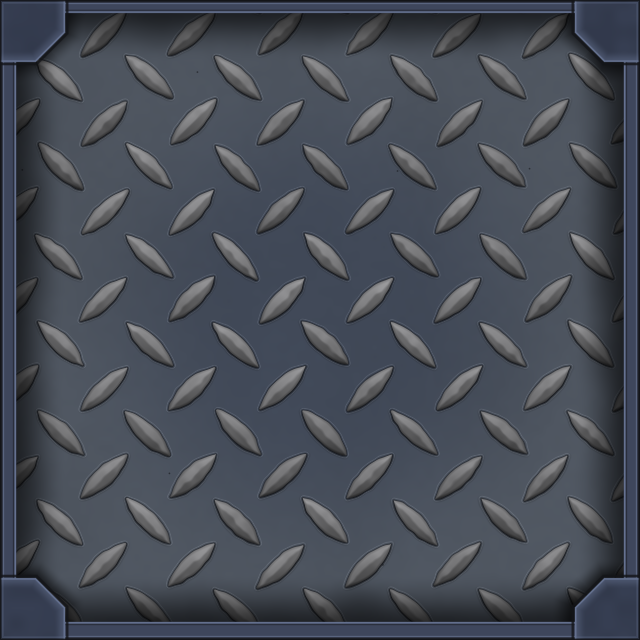
This texture is drawn by a Shadertoy shader. Its source:

```glsl
const float PITCH = 0.1385;
const vec2 LUG_ORIGIN = vec2(0.1625, 0.1163);
const vec2 CORNER_SIZE = vec2(0.102, 0.097);
const vec3 PLATE_BLUE = vec3(0.247, 0.278, 0.335);
const vec3 PLATE_GREY = vec3(0.305, 0.332, 0.372);
const vec3 FRAME_FILL = vec3(0.245, 0.275, 0.360);
const vec3 FRAME_LIGHT = vec3(0.400, 0.450, 0.570);
const vec3 CORNER_FILL = vec3(0.205, 0.235, 0.310);
const vec3 DARK = vec3(0.075, 0.080, 0.095);

float hash(vec2 p) {
    vec3 q = fract(vec3(p.xyx) * 0.1031);
    q += dot(q, q.yzx + 33.33);
    return fract((q.x + q.y) * q.z);
}

float noise(vec2 p) {
    vec2 i = floor(p), f = fract(p);
    f = f * f * (3.0 - 2.0 * f);
    return mix(mix(hash(i), hash(i + vec2(1, 0)), f.x),
               mix(hash(i + vec2(0, 1)), hash(i + vec2(1, 1)), f.x), f.y);
}

float fill(float d, float px) {
    return 1.0 - smoothstep(-px, px, d);
}

float stroke(float d, float halfWidth, float px) {
    return fill(abs(d) - halfWidth, px);
}

// Lens with its tips on the x axis
float lensDistance(vec2 p, float halfLength, float halfWidth) {
    p = abs(p);
    float offset = (halfLength * halfLength - halfWidth * halfWidth) / (2.0 * halfWidth);
    if ((p.x - halfLength) * offset > p.y * halfLength)
        return length(p - vec2(halfLength, 0.0));
    return length(p + vec2(0.0, offset)) - offset - halfWidth;
}

// Square with one chamfered tip, measured from the canvas corner
float cornerDistance(vec2 c, vec2 size, float chamfer) {
    return max(max(c.x - size.x, c.y - size.y), (c.x + c.y - chamfer) * 0.7071);
}

// One family of raised lugs; slant is 1 for rising, -1 for falling
vec3 addLugs(vec3 base, vec2 uv, vec2 origin, float slant, float px) {
    vec2 grid = (uv - origin) / PITCH;
    vec2 id = floor(grid + 0.5);
    vec2 seed = id + 40.0 + 17.0 * slant;
    vec2 jitter = vec2(hash(seed), hash(seed + 7.3)) - 0.5;
    vec2 p = (grid - id) * PITCH - jitter * 0.005;

    float angle = slant * (0.775 + 0.08 * (hash(seed + 3.1) - 0.5));
    vec2 axis = vec2(cos(angle), sin(angle));
    vec2 q = vec2(dot(p, axis), dot(p, vec2(-axis.y, axis.x)));
    float wobble = noise(q * 85.0 + seed * 9.7) - 0.5;
    float width = 0.0120 + 0.0016 * hash(seed + 5.7);
    float d = lensDistance(q, 0.0475, width) - 0.0017 + wobble * 0.0023;

    // Two facets meet at a ridge, and the lower end falls into shade
    float ridge = q.y + wobble * 0.004 + 0.001;
    float facet = smoothstep(-0.0025, 0.0025, ridge);
    float tone = mix(0.37, 0.49, facet) + p.y * 2.7;
    tone += 0.06 * (hash(seed + 11.0) - 0.5) + 0.05 * wobble;
    tone -= 0.10 * smoothstep(-0.005, 0.0, d);
    vec3 lug = vec3(1.0, 1.0, 1.015) * max(tone, 0.14);

    float lowSide = smoothstep(0.005, -0.010, q.y);
    base *= 1.0 - 0.35 * lowSide * (1.0 - smoothstep(0.0, 0.007, d));
    base += 0.11 * stroke(d - 0.0032, 0.0003, px);
    base = mix(base, lug, fill(d, px));
    return mix(base, DARK, stroke(d - 0.0004, 0.0006, px) * mix(0.6, 0.95, lowSide));
}

// Rail around the plate; edge is the distance in from the canvas border
vec3 railColor(float edge, float inner, float px) {
    vec3 color = mix(DARK, FRAME_FILL, smoothstep(0.001, 0.006, edge));
    color = mix(color, FRAME_LIGHT, 0.75 * stroke(edge - 0.0055, 0.0008, px));
    color = mix(color, DARK, 0.55 * stroke(edge - inner + 0.0045, 0.0008, px));
    return mix(color, FRAME_LIGHT, stroke(edge - inner + 0.0015, 0.0012, px));
}

void mainImage(out vec4 fragColor, in vec2 fragCoord) {
    vec2 uv = fragCoord / iResolution.xy;
    float px = 0.8 / min(iResolution.x, iResolution.y);
    vec2 c = min(uv, 1.0 - uv);
    float edge = min(c.x, c.y);
    float inner = c.x < c.y ? 0.0255 : (uv.y > 0.5 ? 0.0205 : 0.0285);
    float depth = edge - inner;
    float corner = cornerDistance(c, CORNER_SIZE, 0.153);

    // Plate: blue centre, greyer margin, faint mottling
    float margin = smoothstep(0.12, 0.46, length(uv - 0.5));
    vec3 color = mix(PLATE_BLUE, PLATE_GREY, margin);
    color *= 0.97 + 0.06 * noise(uv * vec2(9.0, 5.0)) + 0.02 * noise(uv * 70.0);

    // Sparse pits
    vec2 pitCell = floor(uv * 14.0);
    vec2 pitCentre = 0.2 + 0.6 * vec2(hash(pitCell + 2.0), hash(pitCell + 8.0));
    float pit = length(fract(uv * 14.0) - pitCentre) / 14.0 - 0.0012;
    color = mix(color, DARK, 0.6 * fill(pit, px) * step(0.94, hash(pitCell + 5.0)));

    for (int i = 0; i < 2; i++) {
        float family = float(i);
        color = addLugs(color, uv, LUG_ORIGIN + 0.5 * PITCH * family, 1.0 - 2.0 * family, px);
    }

    // Shadow cast by the rails and corner pieces
    float grime = 0.012 * (noise(uv * 16.0) - 0.5);
    color *= mix(0.36, 1.0, smoothstep(-0.012, 0.078, depth + grime));
    color *= mix(0.35, 1.0, smoothstep(-0.008, 0.035, corner + grime));

    // Frame
    color = mix(color, railColor(edge, inner, px), fill(depth, px));
    color = mix(color, DARK, 0.8 * stroke(corner - 0.003, 0.002, px));
    vec3 bracket = CORNER_FILL * (0.95 + 0.1 * noise(uv * 40.0));
    bracket = mix(bracket, FRAME_LIGHT, 0.45 * smoothstep(-0.018, 0.0, corner));
    bracket = mix(bracket, FRAME_LIGHT, stroke(corner + 0.0015, 0.0012, px));
    bracket = mix(bracket, FRAME_LIGHT, 0.5 * stroke(edge - 0.0045, 0.0008, px));
    bracket = mix(DARK, bracket, smoothstep(0.0, 0.004, edge));
    color = mix(color, bracket, fill(corner, px));
    fragColor = vec4(color, 1.0);
}
```
